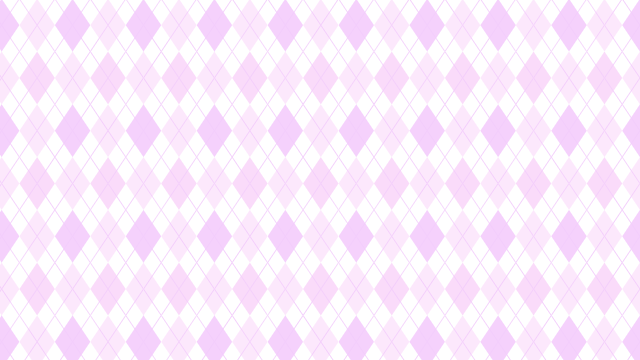
Give the GLSL for this pattern, as a Shadertoy shader.

```glsl
// Pastel argyle: lilac, pink and pale diamonds alternate with white ones.
// Slanted axes turn the diamonds into a checkerboard of unit cells, and
// fine lilac stitch lines run through every cell centre.

// Sine-free hash, 0 to 1
float hash(vec2 p) {
    vec3 q = fract(vec3(p.xyx) * 0.1031);
    q += dot(q, q.yzx + 33.33);
    return fract((q.x + q.y) * q.z);
}

// Soft square wave: +1 in even unit cells, -1 in odd ones
float cellSign(float t, float pixel) {
    float edge = 0.5 - abs(t - round(t));
    float side = mod(round(t), 2.0) < 0.5 ? 1.0 : -1.0;
    return side * clamp(2.0 * edge / pixel, 0.0, 1.0);
}

// Box-filtered coverage of a line at every integer
float stitch(float t, float halfWidth, float pixel) {
    float d = t - round(t);
    return clamp((d + halfWidth) / pixel + 0.5, 0.0, 1.0)
         - clamp((d - halfWidth) / pixel + 0.5, 0.0, 1.0);
}

// Lilac and pink alternate by row, with pale diamonds between them
vec3 diamondColor(vec2 id) {
    vec2 parity = mod(id, 2.0);
    if (parity.x != parity.y) return vec3(0.99, 0.91, 0.99);
    return parity.y < 0.5 ? vec3(0.96, 0.82, 0.99) : vec3(0.98, 0.86, 0.98);
}

void mainImage(out vec4 fragColor, in vec2 fragCoord) {
    // Diamond width and height, as fractions of the canvas height
    vec2 size = vec2(0.0985, 0.1466);
    vec2 p = (fragCoord / iResolution.y - vec2(0.0046, 0.0505)) / size;
    float pixel = length(1.0 / size) / iResolution.y;

    // Axes across the diamond edges
    vec2 slant = vec2(p.x + p.y, p.x - p.y);

    // Coloured diamonds over white
    float filled = 0.5 + 0.5 * cellSign(slant.x, pixel) * cellSign(slant.y, pixel);
    vec3 color = mix(vec3(1.0), diamondColor(round(p)), filled);

    // Stitch lines, slightly uneven from cell to cell
    float line = max(stitch(slant.x, 0.015, pixel), stitch(slant.y, 0.015, pixel));
    float strength = mix(0.8, 1.0, hash(round(slant) + 50.0));
    color = mix(color, vec3(0.95, 0.80, 0.985), line * strength);

    fragColor = vec4(color, 1.0);
}
```
